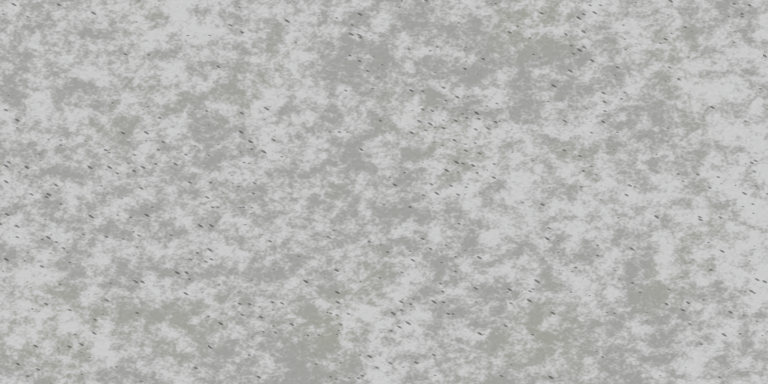
Give the GLSL for this texture, as a WebGL 1 fragment shader.

```glsl
precision highp float;
// Weathered pale concrete: layered gradient noise gives broad clouds and a crisp
// fine mottle, which together blend a stained grey with a light grey. Streaks,
// grain and scattered dark pits are added on top.

uniform vec2 u_resolution;

#define CLOUD_SCALE 2.6      // broad patches per canvas height
#define CLOUD_AMOUNT 0.62
#define MOTTLE_SCALE 19.0    // coarsest mottle per canvas height
#define MOTTLE_AMOUNT 1.0
#define MOTTLE_STRETCH 1.4   // horizontal elongation
#define SOFTNESS 0.78        // half width of the stain transition
#define STREAK_AMOUNT 0.16
#define GRAIN_AMOUNT 0.022
#define PIT_SCALE 36.0       // pit cells per canvas height
#define PIT_SHARE 0.17
#define STAIN_COLOR vec3(0.632, 0.636, 0.622)
#define LIGHT_COLOR vec3(0.798, 0.799, 0.802)

vec2 hash2(vec2 cell) {
  vec3 h = fract(cell.xyx * vec3(0.1031, 0.1030, 0.0973));
  h += dot(h, h.yzx + 33.33);
  return fract((h.xx + h.yz) * h.zy);
}

float cornerSlope(vec2 cell, vec2 offset) {
  float angle = 6.28318 * hash2(cell).x;
  return dot(vec2(cos(angle), sin(angle)), offset);
}

float gradientNoise(vec2 p) {
  vec2 i = floor(p), f = p - i;
  vec2 w = f * f * f * (f * (f * 6.0 - 15.0) + 10.0);
  vec2 e = vec2(1.0, 0.0);
  float low = mix(cornerSlope(i, f), cornerSlope(i + e, f - e), w.x);
  float high = mix(cornerSlope(i + e.yx, f - e.yx), cornerSlope(i + e.xx, f - e.xx), w.x);
  return mix(low, high, w.y);
}

// Four octaves, each slightly turned and shifted to hide the lattice.
float layeredNoise(vec2 p, float gain) {
  float sum = 0.0, weight = 1.0;
  for (int octave = 0; octave < 4; octave++) {
    sum += weight * gradientNoise(p);
    p = mat2(0.98, 0.2, -0.2, 0.98) * p * 2.03 + vec2(37.2, 71.7);
    weight *= gain;
  }
  return sum;
}

// Darkness of small flat pits, thinned out where the density noise is low.
float pits(vec2 p, float pixel) {
  float dark = 0.0;
  for (int layer = 0; layer < 2; layer++) {
    float shift = float(layer) * 53.7;
    vec2 q = p * PIT_SCALE + shift;
    vec2 cell = floor(q);
    vec2 pick = hash2(cell + 211.0);
    vec2 center = 0.25 + 0.5 * hash2(cell + 97.0);
    vec2 d = (q - cell - center) / PIT_SCALE;
    d.y += d.x * (pick.y - 0.5);
    d.x /= 1.0 + 1.2 * pick.y;
    float radius = mix(0.0008, 0.0027, pick.y * pick.y);
    float density = PIT_SHARE * (1.0 + 1.8 * gradientNoise(p * 3.0 + 19.0));
    float mask = 1.0 - smoothstep(radius - 0.5 * pixel, radius + 0.8 * pixel, length(d));
    dark = max(dark, mask * step(pick.x, density) * mix(0.10, 0.34, pick.y));
  }
  return dark;
}

void main() {
  vec2 p = gl_FragCoord.xy / u_resolution.y;
  vec2 uv = gl_FragCoord.xy / u_resolution;
  float pixel = 1.0 / u_resolution.y;

  // Broad clouds, paler toward the right edge and duller along the bottom.
  float clouds = layeredNoise(p * CLOUD_SCALE + 8.3, 0.68);
  float rightEdge = smoothstep(0.82, 1.0, uv.x);
  float drift = 0.28 * rightEdge - 0.16 * (1.0 - smoothstep(0.0, 0.3, uv.y));

  // Fine ragged mottle and faint vertical runs.
  vec2 stretched = p * vec2(1.0 / MOTTLE_STRETCH, 1.0);
  float mottle = layeredNoise(stretched * MOTTLE_SCALE + 41.0, 0.86);
  float streak = gradientNoise(p * vec2(26.0, 1.7) + 5.0);
  streak *= 0.6 + 0.8 * rightEdge;

  // Blend stained and light concrete.
  float tone = CLOUD_AMOUNT * clouds + MOTTLE_AMOUNT * mottle;
  tone += drift + STREAK_AMOUNT * streak;
  float light = smoothstep(-SOFTNESS, SOFTNESS, tone);
  vec3 color = mix(STAIN_COLOR, LIGHT_COLOR, light);

  // Olive tinge inside some stains.
  float olive = smoothstep(0.0, 0.45, gradientNoise(p * 3.7 + 63.0));
  color -= vec3(0.0, -0.002, 0.016) * olive * (1.0 - light);

  // Fine grain and pits.
  color += GRAIN_AMOUNT * gradientNoise(stretched * 118.0 + 13.0);
  color *= 1.0 - pits(p, pixel);

  gl_FragColor = vec4(color, 1.0);
}
```
